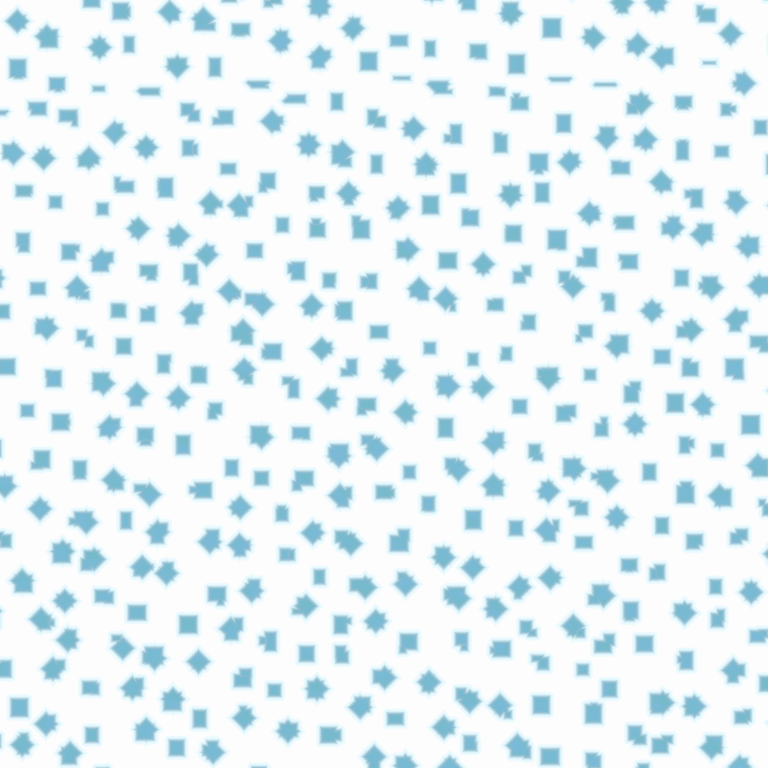
Give the GLSL for this pattern, as a WebGL 1 fragment shader.

```glsl
precision highp float;

uniform vec2 u_resolution;

vec4 hash4(vec2 p) {
  vec4 q = fract(p.xyxy * vec4(0.1031, 0.1030, 0.0973, 0.1099));
  q += dot(q, q.wzxy + 33.33);
  return fract((q.xxyz + q.yzzw) * q.zywx);
}

float valueNoise(vec2 p) {
  vec2 i = floor(p), f = fract(p);
  f = f * f * (3.0 - 2.0 * f);
  float low = mix(hash4(i).x, hash4(i + vec2(1.0, 0.0)).x, f.x);
  float high = mix(hash4(i + vec2(0.0, 1.0)).x, hash4(i + 1.0).x, f.x);
  return mix(low, high, f.y);
}

float box(vec2 p, vec2 halfSize) {
  vec2 d = abs(p) - halfSize;
  return length(max(d, 0.0)) + min(max(d.x, d.y), 0.0);
}

float diamond(vec2 p, float radius) {
  return (abs(p.x) + abs(p.y) - radius) * 0.7071;
}

// Chunky upright chip: a block with a side step and sometimes a pointed bump
float chip(vec2 p, vec2 id) {
  vec4 size = hash4(id + 17.3);
  vec4 bump = hash4(id + 71.9);
  float d = box(p, mix(vec2(0.0068, 0.0072), vec2(0.0122, 0.0128), size.xy));
  if (size.z > 0.3) {
    d = min(d, box(p - (bump.xy - 0.5) * 0.021, mix(vec2(0.004), vec2(0.0085), bump.zw)));
  }
  if (size.w > 0.55) {
    d = min(d, diamond(p - (bump.zx - 0.5) * 0.009, 0.0155));
  }
  return d;
}

// Distance to the nearest chip on a tilted, staggered and jittered grid
float chipField(vec2 uv) {
  const float density = 18.5;
  mat2 tilt = mat2(0.97, 0.24, -0.24, 0.97);
  vec2 cell = floor(tilt * uv * density);
  float nearest = 1.0;
  for (int y = -1; y <= 1; y++) {
    for (int x = -1; x <= 1; x++) {
      vec2 id = cell + vec2(float(x), float(y));
      vec4 rnd = hash4(id + 5.7);
      vec2 center = id + 0.5 + (rnd.xy - 0.5) * 0.42;
      center.x += 0.5 * mod(id.y, 2.0);
      center = center * tilt / density;
      vec2 p = uv - center;
      float d = chip(p, id);
      // Chips on the slanted seam are trimmed to slivers
      if (abs(center.y - 0.868 - 0.045 * center.x) < 0.018) {
        d = max(d, abs(p.y) - mix(0.002, 0.009, rnd.z * rnd.z));
      }
      nearest = min(nearest, d);
    }
  }
  return nearest;
}

void main() {
  vec2 uv = gl_FragCoord.xy / u_resolution.y;
  float d = chipField(uv);
  float soft = max(0.003, 0.75 / u_resolution.y);

  // Blue with a faint uneven tint
  vec3 blue = mix(vec3(0.46, 0.73, 0.79), vec3(0.48, 0.73, 0.85), valueNoise(uv * 75.0));
  blue = mix(blue, vec3(0.56, 0.73, 0.80), 0.8 * smoothstep(-0.005, -0.002, d));

  // Paper, pale halo, then the chip
  vec3 color = mix(vec3(0.993), vec3(0.91, 0.98, 1.0), 1.0 - smoothstep(0.0035, 0.0065, d));
  color = mix(color, blue, 1.0 - smoothstep(-soft, soft, d));
  gl_FragColor = vec4(color, 1.0);
}
```
